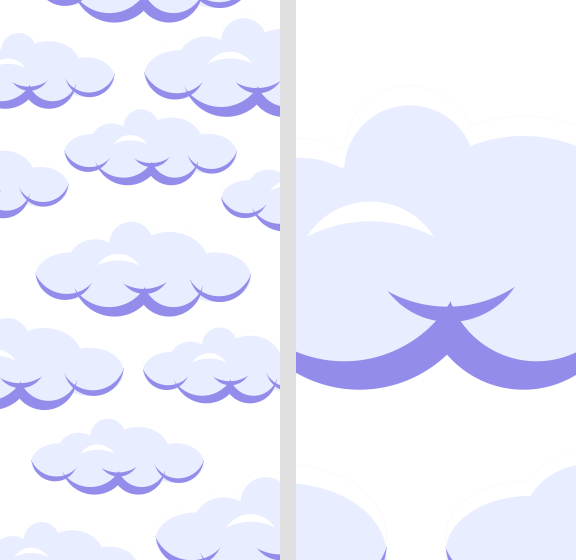
Left, the full canvas; right, a detail of the centre.
Write a Shadertoy shader that draws this pattern.

```glsl
// Flat pale-blue clouds with violet undersides scattered over a white sky.

float ellipse(vec2 p, vec2 center, vec2 radii) {
    return (length((p - center) / radii) - 1.0) * min(radii.x, radii.y);
}

float circle(vec2 p, vec2 center, float radius) {
    return length(p - center) - radius;
}

// Disc whose edge passes through both tips and bulges by sag to the right of a->b
float arcDisc(vec2 p, vec2 a, vec2 b, float sag) {
    float halfChord = 0.5 * length(b - a);
    vec2 dir = normalize(b - a);
    float radius = (halfChord * halfChord + sag * sag) / (2.0 * sag);
    return circle(p, 0.5 * (a + b) + vec2(dir.y, -dir.x) * (sag - radius), radius);
}

float crescent(vec2 p, vec2 a, vec2 b, float outerSag, float innerSag) {
    return max(arcDisc(p, a, b, outerSag), -arcDisc(p, a, b, innerSag));
}

// Crown, shoulders, wings and body
float cloudTop(vec2 p) {
    float d = circle(p, vec2(-0.17, 0.46), 0.30);
    d = min(d, ellipse(p, vec2(-0.67, 0.18), vec2(0.37, 0.34)));
    d = min(d, ellipse(p, vec2(0.35, 0.18), vec2(0.54, 0.44)));
    d = min(d, ellipse(p, vec2(-1.00, 0.02), vec2(0.48, 0.32)));
    d = min(d, ellipse(p, vec2(0.99, 0.00), vec2(0.48, 0.34)));
    return min(d, ellipse(p, vec2(-0.02, 0.20), vec2(0.90, 0.32)));
}

float coverage(float d, float pixel) {
    return clamp(0.5 - d / pixel, 0.0, 1.0);
}

vec3 paintCloud(vec3 color, vec2 p, float pixel) {
    const vec3 pale = vec3(0.91, 0.93, 1.0);
    const vec3 violet = vec3(0.58, 0.55, 0.92);

    // Faint halo line above the crown
    float halo = abs(cloudTop(p - vec2(0.0, 0.09))) - 0.004;
    color = mix(color, vec3(0.985), coverage(halo, pixel) * 0.7);
    color = mix(color, pale, coverage(cloudTop(p), pixel));

    // Two hanging lobes, violet below and pale above
    float shade = min(circle(p, vec2(-0.40, 0.04), 0.58), circle(p, vec2(0.35, -0.08), 0.46));
    float lit = min(circle(p, vec2(-0.47, 0.16), 0.57), circle(p, vec2(0.41, 0.01), 0.42));
    color = mix(color, violet, coverage(max(shade, p.y - 0.03), pixel));
    color = mix(color, pale, coverage(max(lit, p.y - 0.05), pixel));

    // Wing undersides and central fold
    float fold = crescent(p, vec2(-1.48, 0.04), vec2(-0.72, -0.09), 0.285, 0.20);
    fold = min(fold, crescent(p, vec2(0.64, -0.04), vec2(1.47, 0.04), 0.34, 0.26));
    fold = min(fold, crescent(p, vec2(-0.27, -0.09), vec2(0.31, -0.07), 0.15, 0.08));
    color = mix(color, violet, coverage(fold, pixel));

    // White highlight
    float shine = crescent(p, vec2(-0.06, 0.16), vec2(-0.64, 0.16), 0.16, 0.07);
    return mix(color, vec3(1.0), coverage(shine, pixel));
}

void mainImage(out vec4 fragColor, in vec2 fragCoord) {
    vec2 uv = fragCoord / iResolution.xy * vec2(1.0, 2.0);

    // Position and relative size of each cloud
    vec3 clouds[12] = vec3[12](
        vec3(0.513, 2.060, 1.00), vec3(0.917, 1.729, 1.04),
        vec3(0.102, 1.724, 0.80), vec3(0.539, 1.451, 0.80),
        vec3(-0.062, 1.333, 0.80), vec3(1.099, 1.286, 0.80),
        vec3(0.513, 1.010, 1.00), vec3(0.070, 0.672, 0.97),
        vec3(0.820, 0.672, 0.80), vec3(0.421, 0.346, 0.80),
        vec3(1.000, 0.068, 1.15), vec3(0.184, -0.023, 0.80));

    vec3 color = vec3(1.0);
    for (int i = 0; i < 12; i++) {
        float scale = 0.2604 * clouds[i].z;
        color = paintCloud(color, (uv - clouds[i].xy) / scale, 1.0 / (iResolution.x * scale));
    }
    fragColor = vec4(color, 1.0);
}
```
